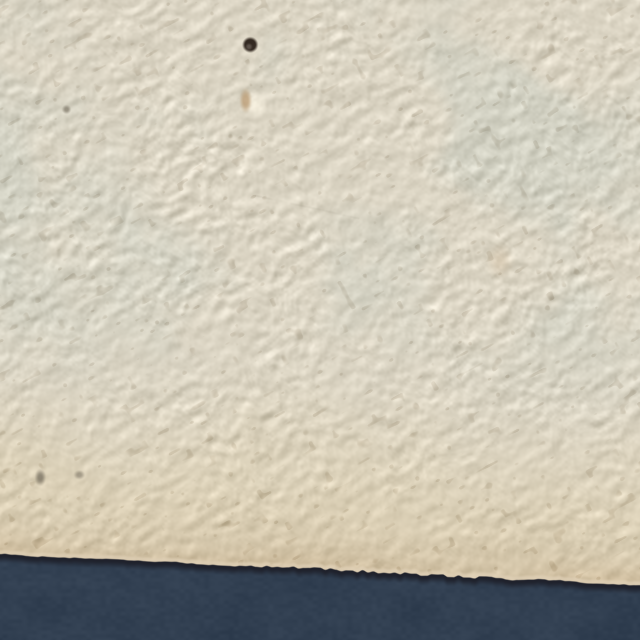
Write a WebGL 2 fragment shader that draws this texture.

```glsl
#version 300 es
precision highp float;
// Aged, grainy paper with a rough lower edge lying on dark blue cloth.
uniform vec2 u_resolution;
out vec4 fragColor;

const vec3 PAPER = vec3(0.858, 0.832, 0.765);
const vec3 PAPER_COOL = vec3(0.822, 0.818, 0.762);
const vec3 PAPER_WARM = vec3(0.862, 0.818, 0.715);
const vec3 PAPER_TAN = vec3(0.785, 0.705, 0.575);
const vec3 RIM = vec3(0.88, 0.82, 0.72);
const vec3 CLOTH = vec3(0.19, 0.245, 0.315);
const vec3 SHADOW = vec3(0.12, 0.13, 0.17);
const vec3 HOLE = vec3(0.17, 0.13, 0.10);
const vec3 RUST = vec3(0.70, 0.56, 0.39);
const vec3 SPECK = vec3(0.47, 0.44, 0.38);

float hash(vec2 p) {
  vec3 q = fract(vec3(p.xyx) * 0.1031);
  q += dot(q, q.yzx + 33.33);
  return fract((q.x + q.y) * q.z);
}

float noise(vec2 p) {
  vec2 i = floor(p), f = fract(p);
  f = f * f * (3.0 - 2.0 * f);
  return mix(mix(hash(i), hash(i + vec2(1, 0)), f.x),
             mix(hash(i + vec2(0, 1)), hash(i + vec2(1, 1)), f.x), f.y);
}

float fbm(vec2 p) {
  float sum = 0.0, amp = 0.5;
  for (int i = 0; i < 4; i++) {
    sum += amp * noise(p);
    p = mat2(1.6, 1.2, -1.2, 1.6) * p + 17.3;
    amp *= 0.5;
  }
  return sum / 0.9375;
}

vec2 rotate(vec2 p, float a) {
  return vec2(cos(a) * p.x + sin(a) * p.y, cos(a) * p.y - sin(a) * p.x);
}

// Height of the paper fibres, stretched along a rising diagonal.
float fibreHeight(vec2 p) {
  p += 0.012 * vec2(noise(p * 19.0), noise(p * 19.0 + 40.0));
  vec2 q = rotate(p, 0.55);
  return 0.55 * noise(q * vec2(42.0, 78.0) + 50.0)
       + 0.40 * noise(q * vec2(85.0, 140.0) + 90.0)
       + 0.18 * noise(p * 210.0 + 7.0);
}

// Soft round mark: 1 inside, fading across the given softness.
float spot(vec2 p, vec2 centre, vec2 radius, float soft) {
  return 1.0 - smoothstep(1.0 - soft, 1.0 + soft, length((p - centre) / radius));
}

float segment(vec2 p, vec2 a, vec2 b) {
  vec2 d = b - a;
  return length(p - a - d * clamp(dot(p - a, d) / dot(d, d), 0.0, 1.0));
}

float edgeHeight(float x) {
  float ragged = noise(vec2(x * 26.0, 3.0)) - 0.5;
  float fine = noise(vec2(x * 120.0, 8.0)) - 0.5;
  float roughness = 0.0015 + 0.003 * spot(vec2(x, 0.0), vec2(0.58, 0.0), vec2(0.2, 1.0), 0.6);
  return 0.134 - 0.048 * x + 0.003 * ragged + roughness * fine;
}

vec3 paperColour(vec2 p, float above) {
  // Broad toning, warmer towards the lower edge.
  float blotch = fbm(p * 5.0 + 4.0);
  vec3 col = mix(PAPER, PAPER_COOL, smoothstep(0.42, 0.72, blotch) * smoothstep(0.2, 0.45, above));
  col = mix(col, PAPER_WARM, 0.85 * (1.0 - smoothstep(0.08, 0.32, above + 0.1 * (blotch - 0.5))));
  float tan_ = exp(-max(above, 0.0) / 0.048) * (0.65 + 0.5 * noise(p * vec2(9.0, 20.0)));
  col = mix(col, PAPER_TAN, 0.75 * tan_);

  // Embossed grain lit from the upper left.
  vec2 toLight = vec2(-0.0026, 0.0042);
  float relief = fibreHeight(p - toLight) - fibreHeight(p + toLight);
  float strength = mix(0.10, 0.15, smoothstep(0.0, 0.35, above)) * (0.65 + 0.7 * noise(p * 11.0));
  col += relief * strength * vec3(1.0, 1.0, 1.04);
  col += 0.035 * (fbm(p * 45.0 + 20.0) - 0.5);
  float pit = smoothstep(0.79, 0.95, noise(rotate(p, 0.5) * vec2(75.0, 110.0) + 31.0));
  col -= 0.07 * pit * vec3(0.9, 1.0, 1.1);

  // Faint crease, stains and specks.
  float crease = segment(p, vec2(0.40, 0.694), vec2(0.56, 0.659));
  col -= 0.07 * (1.0 - smoothstep(0.0, 0.003, crease)) * noise(p * 60.0);
  col = mix(col, RUST, 0.65 * spot(p, vec2(0.384, 0.843), vec2(0.007, 0.014), 0.6));
  col += 0.08 * spot(p, vec2(0.400, 0.834), vec2(0.011, 0.014), 0.7);
  col = mix(col, RUST, 0.20 * spot(p, vec2(0.781, 0.592), vec2(0.014, 0.018), 0.9));
  col = mix(col, SPECK, 0.75 * spot(p, vec2(0.063, 0.254), vec2(0.006, 0.009), 0.7));
  col = mix(col, SPECK, 0.55 * spot(p, vec2(0.124, 0.258), vec2(0.006, 0.005), 0.7));
  col = mix(col, SPECK, 0.65 * spot(p, vec2(0.104, 0.829), vec2(0.005), 0.7));

  // Small punched hole with a pale lower lip.
  col += 0.05 * spot(p, vec2(0.393, 0.921), vec2(0.014, 0.010), 0.5);
  col = mix(col, HOLE, 0.95 * spot(p, vec2(0.391, 0.930), vec2(0.0105), 0.3));
  col += 0.16 * spot(p, vec2(0.389, 0.927), vec2(0.004), 0.7);

  return mix(col, RIM, 0.7 * (1.0 - smoothstep(0.003, 0.009, above)));
}

vec3 clothColour(vec2 p, float below) {
  vec3 col = CLOTH + 0.04 * (fbm(p * vec2(14.0, 22.0)) - 0.5);
  col += 0.025 * (noise(p * vec2(130.0, 170.0)) - 0.5);
  return mix(SHADOW, col, smoothstep(0.002, 0.016, below));
}

void main() {
  vec2 p = gl_FragCoord.xy / u_resolution;
  float above = p.y - edgeHeight(p.x);
  float soft = max(0.0015, 0.8 / u_resolution.y);
  float cover = smoothstep(-soft, soft, above);
  vec3 col = mix(clothColour(p, -above), paperColour(p, above), cover);
  fragColor = vec4(clamp(col, 0.0, 1.0), 1.0);
}
```
